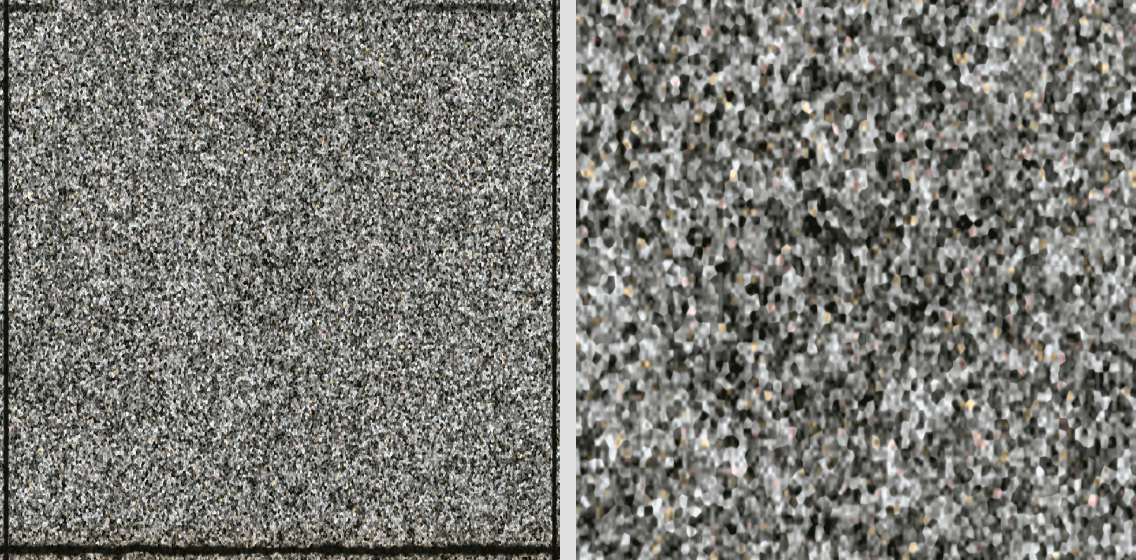
Left: the whole. Right: its middle third, enlarged.
This texture is drawn by a three.js fragment shader. Its source:

```glsl
varying vec2 vUv;

const vec3 OLIVE_BLACK = vec3(0.03, 0.04, 0.015);
const vec3 WARM_GREY = vec3(0.40, 0.40, 0.38);
const vec3 COOL_WHITE = vec3(0.94, 0.955, 0.965);
const vec3 OCHRE = vec3(1.14, 1.0, 0.78);
const vec3 ROSE = vec3(1.16, 0.96, 0.92);

float hash(vec2 p) {
  vec3 q = fract(vec3(p.xyx) * 0.1031);
  q += dot(q, q.yzx + 33.33);
  return fract((q.x + q.y) * q.z);
}

vec2 hash2(vec2 p) {
  return vec2(hash(p + 17.3), hash(p + 71.9));
}

float valueNoise(vec2 p) {
  vec2 cell = floor(p);
  vec2 f = fract(p);
  f = f * f * (3.0 - 2.0 * f);
  float low = mix(hash(cell), hash(cell + vec2(1.0, 0.0)), f.x);
  float high = mix(hash(cell + vec2(0.0, 1.0)), hash(cell + vec2(1.0)), f.x);
  return mix(low, high, f.y);
}

// Softly blended Voronoi grains: x is the tone, y picks the tint
vec2 grains(vec2 p, float sharpness) {
  vec2 cell = floor(p);
  vec2 total = vec2(0.0);
  float weightSum = 0.0;
  for (int j = -1; j <= 1; j++) {
    for (int i = -1; i <= 1; i++) {
      vec2 id = cell + vec2(float(i), float(j));
      vec2 offset = id + 0.1 + 0.8 * hash2(id) - p;
      float weight = exp(-sharpness * dot(offset, offset));
      total += weight * vec2(hash(id + 5.7), hash(id + 131.1));
      weightSum += weight;
    }
  }
  return total / weightSum;
}

// Sparse pale chips with ragged outlines, one at most per grid cell
float chips(vec2 uv, float count, float chance) {
  vec2 p = uv * count;
  vec2 id = floor(p);
  vec2 centre = 0.4 + 0.2 * hash2(id);
  float radius = mix(0.12, 0.32, hash(id + 41.0));
  vec2 offset = (fract(p) - centre) * vec2(1.15, 0.9);
  float ragged = length(offset) + 0.16 * (valueNoise(p * 7.0) - 0.5);
  float chip = 1.0 - smoothstep(radius - 0.06, radius + 0.06, ragged);
  return chip * step(hash(id + 93.0), chance);
}

// Soft dark line across one axis
float seam(float position, float centre, float halfWidth) {
  return 1.0 - smoothstep(halfWidth * 0.5, halfWidth * 1.5, abs(position - centre));
}

// Straight gaps at the sides, a ragged one below, a broken one above
float border(vec2 uv) {
  float rough = valueNoise(uv * 95.0);
  float slow = valueNoise(uv * 24.0 + 8.0);
  float sides = max(seam(uv.x, 0.011, 0.0035 + 0.002 * rough),
                    seam(uv.x, 0.990, 0.003 + 0.002 * rough));
  float bottom = seam(uv.y, 0.014 + 0.008 * slow, 0.004 + 0.008 * rough);
  float top = seam(uv.y, 0.987, 0.004 + 0.006 * rough) * smoothstep(0.25, 0.75, slow);
  return max(sides * 0.92, max(bottom * 0.88, top * 0.6));
}

vec3 stoneColour(float tone) {
  vec3 dark = mix(OLIVE_BLACK, WARM_GREY, smoothstep(0.0, 1.0, tone / 0.8) * 0.0 + min(tone / 0.4, 1.0));
  return mix(dark, COOL_WHITE, clamp((tone - 0.4) / 0.55, 0.0, 1.0));
}

void main() {
  vec2 uv = vUv;

  // Grain tone, from single grains up to broad weathering
  vec2 grain = grains(uv * vec2(235.0, 175.0), 9.0);
  float fine = valueNoise(uv * vec2(410.0, 300.0) + 11.0) - 0.5;
  float cluster = valueNoise(uv * vec2(80.0, 65.0) + 29.0) - 0.5;
  float broad = valueNoise(uv * 6.0 + 3.0) - 0.5;
  float tone = 0.47 + 0.68 * (grain.x - 0.5) + 0.46 * fine + 0.2 * cluster + 0.06 * broad;

  // Larger pale chips
  float chip = max(chips(uv, 24.0, 0.07), chips(uv + 0.37, 41.0, 0.06));
  tone = mix(tone, 0.68 + 0.3 * fine, 0.55 * chip);

  // Rare tinted grains, with browner dirt along the bottom
  vec3 colour = stoneColour(clamp(tone, 0.03, 0.97));
  float dirt = 1.0 - smoothstep(0.0, 0.09, uv.y);
  colour *= mix(vec3(1.0), OCHRE, max(smoothstep(0.88, 0.96, grain.y), 0.35 * dirt));
  colour *= mix(vec3(1.0), ROSE, 1.0 - smoothstep(0.03, 0.09, grain.y));
  colour *= 1.0 - 0.12 * dirt;

  // Dark gaps around the slab
  colour = mix(colour, OLIVE_BLACK, border(uv));
  gl_FragColor = vec4(colour, 1.0);
}
```
